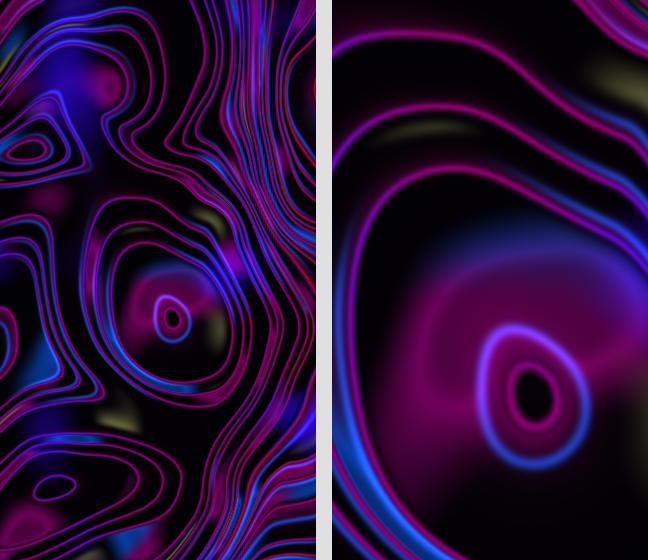
Left, the full canvas; right, a detail of the centre.
Reproduce this background procedurally as a Shadertoy shader.

```glsl
// Dark liquid folds: warped contour bands with neon rims and soft iridescent pools.

const vec3 INK     = vec3(0.008, 0.002, 0.018);
const vec3 MAROON  = vec3(0.27, 0.00, 0.14);
const vec3 MAGENTA = vec3(0.55, 0.00, 0.43);
const vec3 VIOLET  = vec3(0.34, 0.05, 0.88);
const vec3 INDIGO  = vec3(0.17, 0.02, 0.92);
const vec3 AZURE   = vec3(0.02, 0.32, 0.85);
const vec3 RED     = vec3(0.72, 0.05, 0.06);
const vec3 OLIVE   = vec3(0.44, 0.44, 0.25);

vec2 hash22(vec2 p) {
    vec3 q = fract(p.xyx * vec3(0.1031, 0.1030, 0.0973));
    q += dot(q, q.yzx + 33.33);
    return fract((q.xx + q.yz) * q.zy);
}

float cornerSlope(vec2 cell, vec2 offset, vec2 corner) {
    return dot(hash22(cell + corner) * 2.0 - 1.0, offset - corner);
}

// Gradient noise, centred on zero
float noise(vec2 p) {
    vec2 i = floor(p), f = p - i;
    vec2 u = f * f * f * (f * (f * 6.0 - 15.0) + 10.0);
    float low  = mix(cornerSlope(i, f, vec2(0, 0)), cornerSlope(i, f, vec2(1, 0)), u.x);
    float high = mix(cornerSlope(i, f, vec2(0, 1)), cornerSlope(i, f, vec2(1, 1)), u.x);
    return mix(low, high, u.y);
}

vec2 warp(vec2 p, float frequency, float amount) {
    return p + amount * vec2(noise(p * frequency + 13.7), noise(p * frequency + 41.3));
}

// Rounded distance from a tilted, stretched centre
float lobe(vec2 p, vec2 centre, float angle, float squeeze) {
    float c = cos(angle), s = sin(angle);
    vec2 q = mat2(c, -s, s, c) * (p - centre) * vec2(1.0, squeeze);
    return sqrt(dot(q, q) + 0.001);
}

float smoothMin(float a, float b, float k) {
    float h = max(k - abs(a - b), 0.0) / k;
    return min(a, b) - h * h * k * 0.25;
}

// Steep curtain of folds along the right side
float curtain(vec2 p) {
    float bend = p.y - 0.55;
    return smoothstep(0.38, 0.58, p.x + 0.3 * bend * bend);
}

// Steep arch of folds above the central oval
float arch(vec2 p, vec2 centre) {
    return smoothstep(0.13, 0.25, dot(p - centre, vec2(0.35, 0.94)));
}

// Height whose whole numbers are the borders between bands
float foldHeight(vec2 p) {
    vec2 centre = vec2(0.345, 0.466);
    vec2 q = warp(warp(p, 3.0, 0.10), 6.5, 0.035);
    float d = lobe(q, centre, -0.85, 1.65);
    d = smoothMin(d, lobe(q, vec2(0.13, 0.83), 0.75, 2.1), 0.12);
    d = smoothMin(d, lobe(q, vec2(0.10, 0.08), 0.35, 1.9), 0.12);
    float h = 16.0 * d + 7.0 * curtain(q) + 3.5 * arch(q, centre);
    h += 1.5 * noise(p * 4.0 + 5.0);
    return h + 0.4 * sin(2.0 * h);
}

float ridge(float x, float width) {
    x /= width;
    return exp(-x * x);
}

// steepness: bands crossed per canvas height
vec3 shadeBand(vec2 p, float height, float steepness) {
    float id = floor(height), t = height - id;
    float hump = 4.0 * t * (1.0 - t);
    float edge = min(t, 1.0 - t);
    float hair = min(0.012 + 0.0021 * steepness, 0.25);
    vec2 shift = id * vec2(7.3, 3.9);

    // Slow colour drift shared by neighbouring bands
    float drift = noise(p * 3.5 + 71.0);
    float hue = noise(p * 4.5 + 23.0);
    float red = curtain(p) * smoothstep(0.3, 0.7, hash22(vec2(id, 9.0)).x);

    // One-sided glow falling away from the rim
    float glow = exp(-7.0 * t) * smoothstep(0.0, 2.0 * hair, t);
    vec3 col = INK + glow * mix(MAROON, MAGENTA, smoothstep(-0.2, 0.3, drift)) * 0.8;

    // Pools with a dimmer heart inside each band
    float pool = smoothstep(0.05, 0.30, noise(p * 5.5 + shift)) * smoothstep(0.05, 0.85, hump);
    float tint = noise(p * 2.5 + shift.yx + 50.0);
    float heart = 1.0 - 0.45 * smoothstep(0.75, 1.0, pool);
    col += pool * heart * mix(MAGENTA, AZURE, smoothstep(0.0, 0.12, tint)) * 0.95;
    col += INDIGO * smoothstep(0.08, 0.36, hue) * smoothstep(0.0, 0.6, hump) * 0.75;

    // Inner blue hairline and pale metallic streak
    float blue = ridge(t - 0.2, hair * 1.2) * smoothstep(-0.05, 0.2, drift);
    float sheen = ridge(t - 0.62, 0.13) * smoothstep(0.2, 0.42, noise(p * 6.0 + shift + 31.0));
    col += AZURE * blue * 0.7;
    col = mix(col, OLIVE, sheen * 0.85);

    // Thin bright rim
    vec3 rimColour = mix(MAGENTA, VIOLET, smoothstep(-0.1, 0.25, hue));
    return mix(col, mix(rimColour, RED, red * 0.8), ridge(edge, hair) * 0.95);
}

void mainImage(out vec4 fragColor, in vec2 fragCoord) {
    vec2 p = fragCoord / iResolution.y;
    float height = foldHeight(p);
    float steepness = length(vec2(dFdx(height), dFdy(height))) * iResolution.y;
    vec3 col = shadeBand(p, height, steepness);
    fragColor = vec4(clamp(col, 0.0, 1.0), 1.0);
}
```
